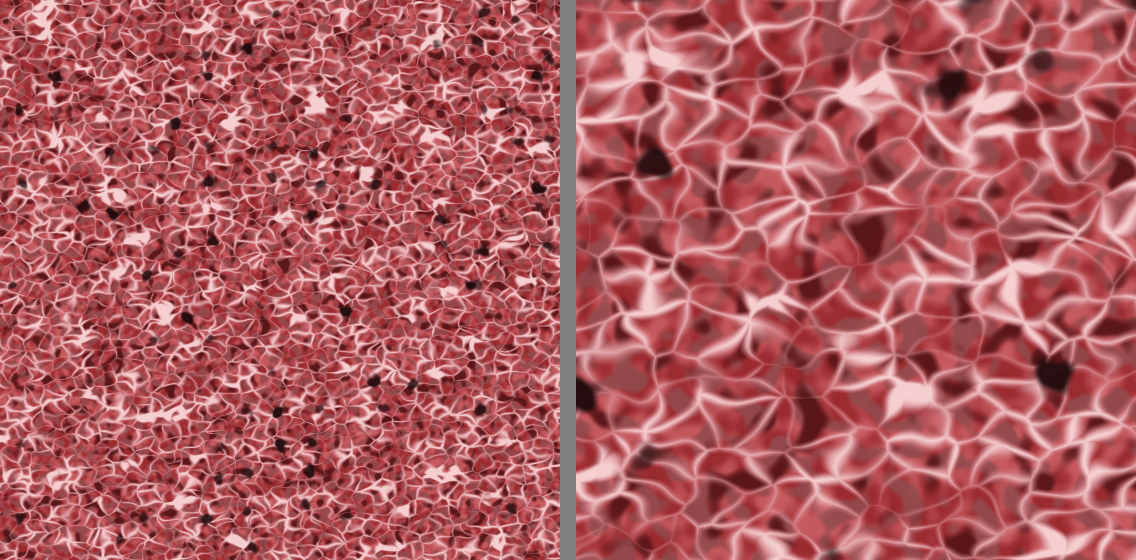
Left: the whole. Right: its middle third, enlarged.
Give the GLSL for this texture, as a Shadertoy shader.

```glsl
#define CELLS vec2(37.0, 49.0)
#define JITTER 0.9
#define TILT 0.12
#define WARP 0.7
#define RIM_WIDTH 0.19
#define RIM_BREAKUP 0.25
#define GAP_WIDTH 0.34
#define GRAIN 72.0
#define NUCLEUS_GRID 17.0
#define NUCLEUS_SHARE 0.26
#define NUCLEUS_RADIUS 0.17

const vec3 CRIMSON = vec3(0.61, 0.17, 0.19);
const vec3 ROSE    = vec3(0.77, 0.35, 0.37);
const vec3 DULL    = vec3(0.57, 0.29, 0.30);
const vec3 MAROON  = vec3(0.34, 0.08, 0.09);
const vec3 PINK    = vec3(0.84, 0.52, 0.55);
const vec3 PALE    = vec3(0.97, 0.83, 0.83);
const vec3 INK     = vec3(0.13, 0.04, 0.05);

vec2 hash2(vec2 p) {
    vec3 q = fract(vec3(p.xyx) * vec3(0.1031, 0.1030, 0.0973));
    q += dot(q, q.yzx + 33.33);
    return fract((q.xx + q.yz) * q.zy);
}

float cornerSlope(vec2 corner, vec2 offset) {
    float angle = 6.2832 * hash2(corner + 71.0).x;
    return dot(vec2(cos(angle), sin(angle)), offset);
}

// Gradient noise, roughly -0.7 to 0.7
float gradientNoise(vec2 p) {
    vec2 i = floor(p), f = fract(p);
    vec2 u = f * f * f * (f * (f * 6.0 - 15.0) + 10.0);
    vec2 e = vec2(1.0, 0.0);
    float low  = mix(cornerSlope(i, f), cornerSlope(i + e, f - e), u.x);
    float high = mix(cornerSlope(i + e.yx, f - e.yx), cornerSlope(i + 1.0, f - 1.0), u.x);
    return mix(low, high, u.y);
}

vec2 cellPoint(vec2 id) {
    return 0.5 + JITTER * (hash2(id) - 0.5);
}

// x: distance to the nearest cell wall, y: random value of the cell
vec2 cellWalls(vec2 p) {
    vec2 base = floor(p), f = fract(p);
    vec2 nearest = vec2(0.0), toNearest = vec2(0.0);
    float best = 8.0;
    for (int y = -1; y <= 1; y++)
    for (int x = -1; x <= 1; x++) {
        vec2 g = vec2(x, y);
        vec2 r = g + cellPoint(base + g) - f;
        if (dot(r, r) < best) { best = dot(r, r); nearest = g; toNearest = r; }
    }
    float wall = 8.0;
    for (int y = -2; y <= 2; y++)
    for (int x = -2; x <= 2; x++) {
        vec2 g = nearest + vec2(x, y);
        vec2 r = g + cellPoint(base + g) - f;
        vec2 across = r - toNearest;
        if (dot(across, across) > 0.0001)
            wall = min(wall, dot(0.5 * (r + toNearest), normalize(across)));
    }
    return vec2(wall, hash2(base + nearest + 19.0).y);
}

// Sparse dark spots with ragged outlines
float nuclei(vec2 uv) {
    vec2 p = uv * NUCLEUS_GRID;
    vec2 id = floor(p);
    vec2 pick = hash2(id + 131.0);
    vec2 center = 0.25 + 0.5 * hash2(id + 57.0);
    float ragged = 0.16 * gradientNoise(uv * 75.0 + 9.0);
    float radius = NUCLEUS_RADIUS * (0.65 + 0.5 * pick.y);
    float d = length(fract(p) - center) + ragged;
    float spot = 1.0 - smoothstep(radius - 0.08, radius + 0.07, d);
    return spot * step(pick.x, NUCLEUS_SHARE) * (0.65 + 0.35 * pick.y);
}

void mainImage(out vec4 fragColor, in vec2 fragCoord) {
    vec2 uv = fragCoord / iResolution.y;
    vec2 tilted = mat2(cos(TILT), -sin(TILT), sin(TILT), cos(TILT)) * uv;

    // Packed cells with bent walls
    vec2 p = tilted * CELLS;
    p += WARP * vec2(gradientNoise(p * 0.8), gradientNoise(p * 0.8 + 40.0));
    vec2 cell = cellWalls(p);

    // Mottled cell bodies under broad drifts of tone
    float drift = gradientNoise(tilted * vec2(11.0, 17.0) + 31.0);
    float grain = gradientNoise(uv * GRAIN);
    float stain = gradientNoise(uv * GRAIN * 0.9 + 23.0);
    float shade = gradientNoise(uv * GRAIN * 0.75 + 67.0);
    float tone = 0.46 + 1.2 * grain + 0.5 * (cell.y - 0.5) + 0.5 * drift;
    vec3 color = mix(CRIMSON, ROSE, smoothstep(0.05, 0.95, tone));
    color = mix(color, DULL, 0.9 * smoothstep(-0.04, 0.22, stain));
    float depth = shade + 0.2 * (cell.y - 0.5) - 0.25 * drift;
    color = mix(color, MAROON, 0.95 * smoothstep(0.08, 0.42, depth));

    // Pale broken walls, widening into streaky gaps
    float gap = smoothstep(0.26, 0.55, gradientNoise(tilted * vec2(13.0, 25.0) + 5.0));
    float uneven = RIM_BREAKUP * gradientNoise(p * 0.65 + 90.0) - 0.10 * drift;
    float wall = cell.x + 0.035 + uneven - GAP_WIDTH * gap;
    float halo = 1.0 - smoothstep(0.03, RIM_WIDTH + 0.06, wall);
    float core = 1.0 - smoothstep(-0.08, RIM_WIDTH * 0.7, wall);
    color = mix(color, PINK, 0.8 * halo);
    color = mix(color, PALE, 0.95 * core);

    color = mix(color, INK, nuclei(uv));
    fragColor = vec4(color, 1.0);
}
```
